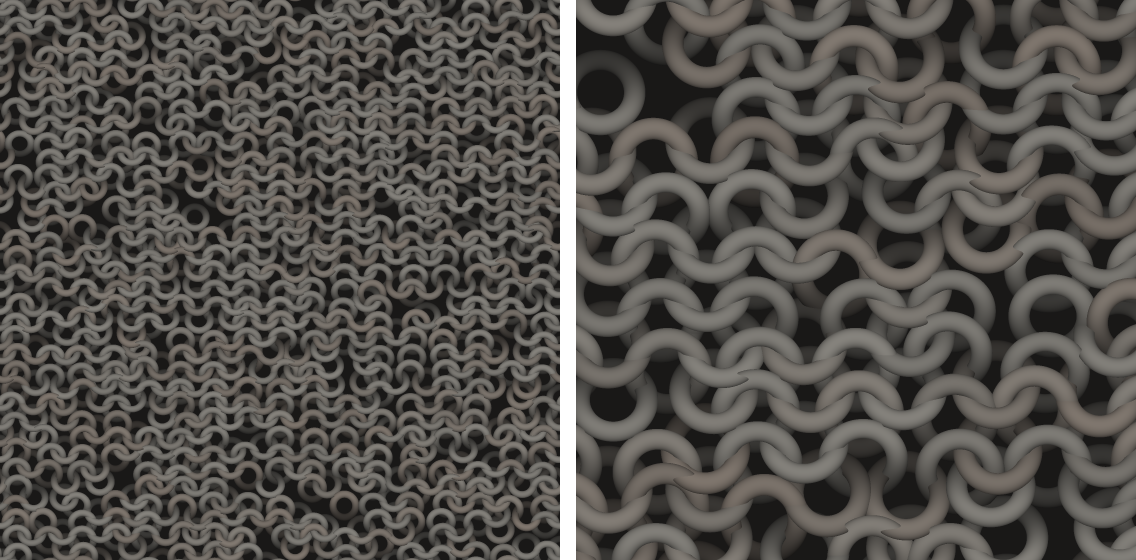
Left: the whole. Right: its middle third, enlarged.
Write a WebGL 2 fragment shader that draws this texture.

```glsl
#version 300 es
precision highp float;
uniform vec2 u_resolution;
out vec4 outColor;

const vec2 GRID = vec2(17.0, 68.0);      // rings across, ring rows down
const float RING_RADIUS = 0.0203;
const float WIRE_RADIUS = 0.0064;
const float MISSING = 0.22;
const float LOOSE = 0.70;
const int SAMPLES = 3;
const float TAU = 6.2831853;

const vec3 BACKDROP = vec3(0.098, 0.093, 0.092);
const vec3 STEEL = vec3(0.495, 0.485, 0.463);
const vec3 RUSTY = vec3(0.475, 0.440, 0.408);

vec3 hash3(vec2 cell) {
    vec3 q = fract(vec3(cell.xyx) * vec3(0.1031, 0.1030, 0.0973));
    q += dot(q, q.yxz + 33.33);
    return fract((q.xxy + q.yzz) * q.zyx);
}

// Layered sines that repeat over the unit square, about -1 to 1
float waves(vec2 p, float phase) {
    float broad = sin(TAU * (2.0 * p.x + 3.0 * p.y) + phase);
    float mid = sin(TAU * (5.0 * p.x - 4.0 * p.y) + phase * 2.3);
    float fine = sin(TAU * (7.0 * p.x + 9.0 * p.y) + phase * 3.7);
    return 0.4 * broad + 0.35 * mid + 0.25 * fine;
}

// Ring centre in canvas units: staggered rows, slow drift, random slack
vec2 ringCenter(vec2 cell, float stagger, vec3 rnd) {
    vec2 home = (cell + vec2(0.5 + stagger, 0.5)) / GRID;
    vec2 slack = mix(vec2(0.06, 0.25), vec2(0.2, 0.5), step(LOOSE, rnd.z));
    vec2 drift = vec2(0.05, 0.2) * vec2(waves(home, 1.0), waves(home, 4.0));
    return home + ((rnd.xy * 2.0 - 1.0) * slack + drift) / GRID;
}

// Wire colour from its round profile, its depth and a light from above
vec3 shadeWire(vec2 q, float across, float depth, float rust, float tone) {
    float bulge = sqrt(max(1.0 - across * across, 0.0));
    float outward = across * q.y / max(length(q), 1e-4);
    float light = mix(0.42, 1.0, bulge) + 0.10 * outward;
    float shade = mix(0.43, 1.0, smoothstep(-1.15, 0.8, depth));
    return mix(STEEL, RUSTY, rust) * light * shade * tone;
}

// Highest wire at p among the nearby rings
vec3 mail(vec2 p) {
    vec3 color = BACKDROP;
    float top = -10.0;
    float baseRow = floor(p.y * GRID.y);
    for (int j = -3; j <= 3; j++) {
        float row = baseRow + float(j);
        float parity = mod(row, 2.0);
        float stagger = 0.5 * parity;
        float baseColumn = floor(p.x * GRID.x - stagger);
        for (int i = -1; i <= 1; i++) {
            vec2 cell = vec2(baseColumn + float(i), row);
            vec2 id = mod(cell, GRID);
            vec3 rnd = hash3(id + 7.0);
            vec3 look = hash3(id + 91.0);
            if (look.x < MISSING) continue;

            vec2 q = p - ringCenter(cell, stagger, rnd);
            q.y /= mix(0.9, 1.02, look.y);
            float across = (length(q) - RING_RADIUS) / WIRE_RADIUS;
            if (abs(across) > 1.0) continue;

            // Alternate rows lean opposite ways, so arches and cups interlock
            float lean = (1.0 - 2.0 * parity) * mix(0.85, 1.15, look.z);
            float depth = lean * q.y / RING_RADIUS + 0.12 * (rnd.z - 0.5);
            float height = depth + 0.3 * sqrt(1.0 - across * across);
            if (height > top) {
                top = height;
                float rust = smoothstep(0.35, 1.1, look.y + 0.1 * waves(p, 2.0));
                float tone = mix(0.94, 1.05, look.z);
                color = shadeWire(q, across, depth, rust, tone);
            }
        }
    }
    return color;
}

void main() {
    // Average a small grid of samples for smooth edges
    vec3 sum = vec3(0.0);
    for (int y = 0; y < SAMPLES; y++) {
        for (int x = 0; x < SAMPLES; x++) {
            vec2 offset = (vec2(x, y) + 0.5) / float(SAMPLES) - 0.5;
            sum += mail((gl_FragCoord.xy + offset) / u_resolution);
        }
    }
    outColor = vec4(sum / float(SAMPLES * SAMPLES), 1.0);
}
```
